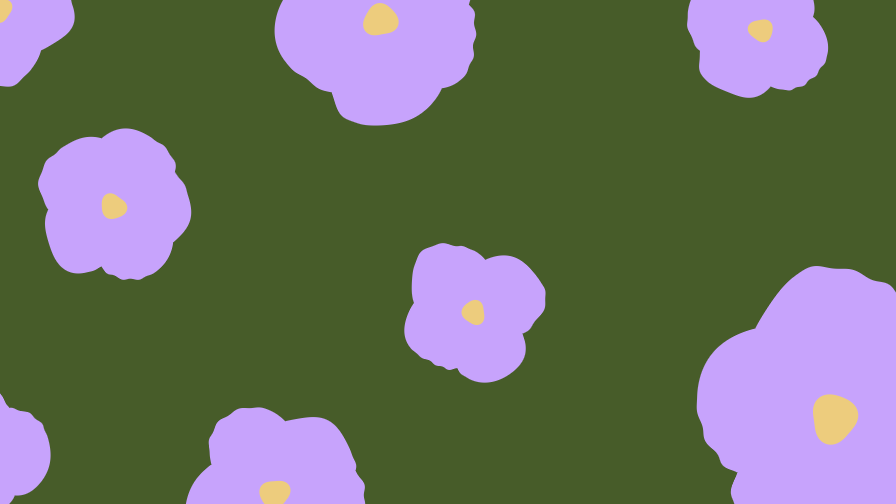
Give the GLSL for this pattern, as a Shadertoy shader.

```glsl
const vec3 OLIVE = vec3(0.28, 0.36, 0.16);
const vec3 LILAC = vec3(0.78, 0.64, 0.99);
const vec3 POLLEN = vec3(0.93, 0.80, 0.49);

// Signed distance to a flower of unit radius: a ring of uneven round petals
float blossom(vec2 p, float seed, int petals) {
    float angle = atan(p.y, p.x);
    p += 0.025 * sin(p.yx * 6.0 + seed * vec2(2.3, 3.7));
    float d = 1e3;
    for (int i = 0; i < petals; i++) {
        float id = float(i) * 2.4 + seed * 1.7;
        float turn = 6.28319 * float(i) / float(petals) + seed * 2.1 + 0.16 * sin(id * 3.1);
        vec2 tip = (0.44 + 0.02 * sin(id * 1.3)) * vec2(cos(turn), sin(turn));
        d = min(d, length(p - tip) - 0.55 - 0.03 * sin(id * 2.0));
    }
    // Crinkles on some stretches of the rim
    float ruffled = smoothstep(0.0, 0.8, sin(3.0 * angle + seed * 2.0));
    float crinkle = sin(23.0 * angle + 3.0 * sin(2.0 * angle + seed));
    return d + 0.011 * ruffled * crinkle + 0.009 * sin(9.0 * angle + seed * 4.0);
}

// Signed distance to the rounded, slightly triangular flower heart
float heart(vec2 p, float seed) {
    float angle = atan(p.y, p.x);
    return length(p) - 0.157 - 0.014 * sin(3.0 * angle + seed * 2.7)
                             - 0.009 * sin(2.0 * angle + seed);
}

float coverage(float d, float pixel) {
    return clamp(0.5 - d / pixel, 0.0, 1.0);
}

void mainImage(out vec4 fragColor, in vec2 fragCoord) {
    vec2 uv = fragCoord / iResolution.y;
    vec3 color = OLIVE;

    // Three staggered rows of flowers, the middle one sloping down
    for (int k = 0; k < 8; k++) {
        float seed = float(k);
        float row = float(k / 3), column = float(k % 3);
        float middle = mod(row, 2.0);
        vec2 center = vec2(0.25 * middle - 0.025 * row + column * (0.755 - 0.04 * row * row),
                           0.98 - 0.34 * row - 0.05 * row * row
                           - column * (0.02 + 0.03 * row + 0.16 * middle));
        float radius = 0.148 + mod(seed, 2.0) * (0.07 + 0.08 * cos(1.1 * seed - 5.7));

        vec2 p = (uv - center) / radius;
        float pixel = 1.0 / (iResolution.y * radius);
        color = mix(color, LILAC, coverage(blossom(p, seed, 4 + k % 2), pixel));
        color = mix(color, POLLEN, coverage(heart(p, seed), pixel));
    }
    fragColor = vec4(color, 1.0);
}
```
